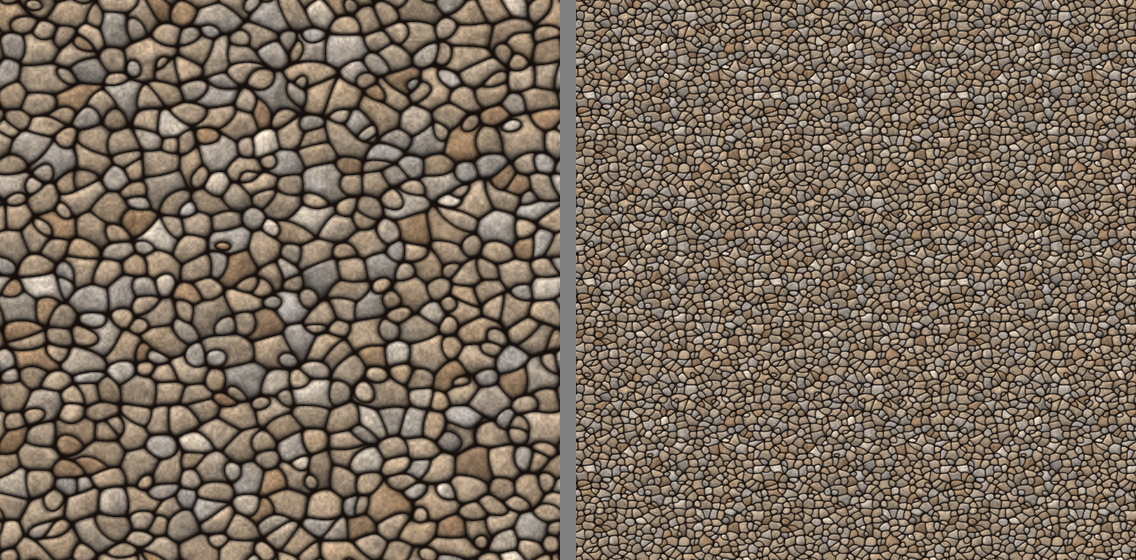
Left: one tile. Right: repeated 3 by 3.
This texture is drawn by a Shadertoy shader. Its source:

```glsl
// Seamless bed of tightly packed rounded river pebbles, tan, brown and grey.
#define CELLS vec2(22.0, 26.0)  // pebble grid
#define JITTER 0.86
#define SMALLEST 0.62           // pebble radii in grid cells
#define LARGEST 1.32
#define STRETCH 0.24            // elongation of single pebbles
#define ROUNDING 15.0           // lower is rounder
#define WARP 0.010
#define GRAIN 0.22
#define LIGHT normalize(vec3(-0.22, 0.62, 0.80))
#define CREVICE vec3(0.085, 0.058, 0.045)

vec3 hash3(vec3 p) {
    p = fract(p * vec3(0.1031, 0.1030, 0.0973));
    p += dot(p, p.yxz + 33.33);
    return fract((p.xxy + p.yxx) * p.zyx);
}

// Value noise that wraps after n lattice steps.
float noise(vec2 uv, float n, float seed) {
    vec2 p = uv * n, i = floor(p), f = fract(p);
    f = f * f * (3.0 - 2.0 * f);
    vec2 a = mod(i, n), b = mod(i + 1.0, n);
    float low = mix(hash3(vec3(a, seed)).x, hash3(vec3(b.x, a.y, seed)).x, f.x);
    float high = mix(hash3(vec3(a.x, b.y, seed)).x, hash3(vec3(b, seed)).x, f.x);
    return mix(low, high, f.y);
}

// Elliptic distance field of the pebble in a cell: value in x, gradient in yz.
vec3 pebbleField(vec2 p, vec2 cell, out vec2 offset) {
    vec2 id = mod(cell, CELLS);
    vec3 place = hash3(vec3(id, 11.0)), shape = hash3(vec3(id, 17.0));
    offset = p - cell - 0.5 - JITTER * (place.xy - 0.5);
    float size = mix(SMALLEST, LARGEST, place.z * sqrt(place.z));
    float ratio = 1.0 + STRETCH * shape.x;
    float angle = 3.14159 * shape.y;
    vec2 along = vec2(cos(angle), sin(angle)), across = vec2(-along.y, along.x);
    vec2 radii = size * vec2(ratio, 1.0 / ratio);
    vec2 q = vec2(dot(offset, along), dot(offset, across)) / (radii * radii);
    vec2 halfGrad = q.x * along + q.y * across;
    return vec3(dot(offset, halfGrad), 2.0 * halfGrad);
}

vec3 pebbleColor(vec3 h) {
    vec3 sand = vec3(0.715, 0.650, 0.575);
    vec3 brown = vec3(0.655, 0.580, 0.490);
    vec3 grey = vec3(0.665, 0.640, 0.615);
    vec3 pale = vec3(0.810, 0.770, 0.715);
    vec3 rust = vec3(0.630, 0.525, 0.420);
    vec3 c = mix(sand, brown, h.x);
    c = mix(c, grey, smoothstep(0.65, 0.88, h.y));
    c = mix(c, pale, step(0.95, h.y));
    c = mix(c, rust, step(h.y, 0.06));
    return c * mix(0.88, 1.12, h.z);
}

void mainImage(out vec4 fragColor, in vec2 fragCoord) {
    vec2 uv = fragCoord / iResolution.xy;
    vec2 bend = vec2(noise(uv, 16.0, 1.0), noise(uv, 16.0, 2.0)) - 0.5;
    vec2 p = (uv + WARP * bend) * CELLS;
    vec2 base = floor(p), home = base, offset, center = vec2(0.0);

    // Pebble that owns this point
    vec3 own = vec3(1e3, 0.0, 0.0);
    for (int y = -2; y <= 2; y++)
    for (int x = -2; x <= 2; x++) {
        vec2 cell = base + vec2(x, y);
        vec3 field = pebbleField(p, cell, offset);
        if (field.x < own.x) { own = field; home = cell; center = offset; }
    }

    // Smooth distance to its border and the inward direction
    float sum = 1e-20;
    vec2 inward = vec2(0.0);
    for (int y = -2; y <= 2; y++)
    for (int x = -2; x <= 2; x++) {
        vec2 cell = base + vec2(x, y);
        if (cell == home) continue;
        vec3 field = pebbleField(p, cell, offset) - own;
        float steep = max(length(field.yz), 0.4);
        float w = exp(-ROUNDING * field.x / steep);
        sum += w;
        inward += w * field.yz / steep;
    }
    inward /= sum;
    vec3 h = hash3(vec3(mod(home, CELLS), 23.0));
    float edge = -log(sum) / ROUNDING - 0.02 * h.z * h.x;
    float d = max(edge, 0.0);

    // Domed normal with a slight tilt and lumps
    float rim = 1.0 - clamp(d / 0.32, 0.0, 1.0);
    vec2 lean = -inward * 1.1 * rim * rim + 0.42 * center + 0.22 * (h.zx - 0.5);
    lean += 0.30 * (vec2(noise(uv, 64.0, 3.0), noise(uv, 64.0, 4.0)) - 0.5);
    float diffuse = max(dot(normalize(vec3(lean, 1.0)), LIGHT), 0.0);
    float occlusion = mix(0.58, 1.0, smoothstep(0.0, 0.15, d));

    // Mottling and fine stone grain
    float grain = noise(uv, 240.0, 5.0) + 0.6 * noise(uv, 130.0, 6.0) - 0.8;
    float mottle = noise(uv, 46.0, 8.0) - 0.5;
    vec3 color = pebbleColor(h) * (1.0 + GRAIN * grain + 0.16 * mottle);
    color *= mix(vec3(1.02), vec3(1.02, 0.98, 0.93), noise(uv, 18.0, 9.0));
    color *= (0.27 + 0.84 * diffuse) * occlusion;

    // Dark crevices between the pebbles
    color = mix(CREVICE, color, smoothstep(-0.035, 0.055, edge));
    fragColor = vec4(clamp(color, 0.0, 1.0), 1.0);
}
```
